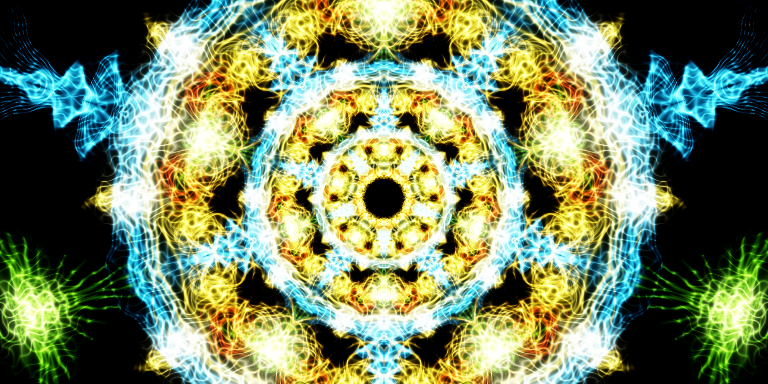
A WebGL 2 fragment shader for this background:

```glsl
#version 300 es
precision highp float;

#define CENTER vec2(1.0, 0.484)
#define SHRINK 1.95
#define LAYERS 4
#define LINE 0.0038
#define EXPOSURE 2.7
#define CYAN vec3(0.13, 0.56, 0.80)
#define YELLOW vec3(0.85, 0.74, 0.16)
#define LIME vec3(0.36, 0.85, 0.10)
#define RUST vec3(0.62, 0.13, 0.03)
#define BROWN vec3(0.50, 0.37, 0.08)
#define HOT vec3(1.0, 1.0, 0.76)

uniform vec2 u_resolution;
out vec4 fragColor;

const float WEDGE = 0.62831853;

float sq(float x) { return x * x; }
float line(float d, float w) { return sq(w * w / (w * w + d * d)); }
float blob(vec2 p, float size) { return exp(-dot(p, p) / sq(size)); }
vec2 polar(float degrees, float radius) {
  return radius * vec2(cos(radians(degrees)), sin(radians(degrees)));
}
vec2 turn(vec2 p, float t) {
  float c = cos(t), s = sin(t);
  return vec2(c * p.x + s * p.y, c * p.y - s * p.x);
}

// Ridged, layered sines: bright wisps with dark gaps
float fibers(vec2 p) {
  p += 0.9 * sin(p.yx * 0.7 + vec2(0.4, 2.1));
  p += 0.5 * sin(p.yx * 1.6 + vec2(3.1, 1.2));
  float a = 1.0 - abs(sin(p.x + 0.6 * p.y));
  float b = 1.0 - abs(sin(1.7 * p.y - 0.8 * p.x));
  return a * a + b * b * b;
}

// Overlapping thin ellipses
float tangle(vec2 p, float size, float seed, float w) {
  float sum = 0.0;
  for (int i = 0; i < 10; i++) {
    float t = float(i) * 2.4 + seed;
    vec2 e = turn(p, t) - vec2(size * 0.5 * fract(t * 0.618), 0.0);
    e.y *= 1.0 + 0.9 * fract(t * 0.37);
    sum += line(length(e) - size * (0.3 + 0.5 * fract(t * 0.83)), w);
  }
  return sum * exp(-sq(length(p) / (size * 1.4)));
}

// Thin tapered ray from the origin to its tip
float ray(vec2 p, vec2 tip, float w) {
  float h = clamp(dot(p, tip) / dot(tip, tip), 0.0, 1.0);
  return line(length(p - tip * h), w) * (1.0 - 0.7 * h);
}

// Broken arcs and chords, cyan outside and yellow inside
vec3 ring(vec2 q, float r, float a, float w, vec3 rim) {
  vec3 col = rim * 0.22 * exp(-sq((r - 0.645) / 0.045));
  for (int i = 0; i < 11; i++) {
    float n = float(i), f = n / 10.0;
    vec3 tint = mix(YELLOW, rim, smoothstep(0.15, 0.5, f));
    float wave = 0.02 * cos(a * (5.0 + 10.0 * f) + n * 2.1);
    float broken = 0.15 + 0.9 * sq(sin(a * 4.0 + n * 1.9));
    col += tint * broken * line(r - 0.585 - 0.1 * f - wave, w * 1.4);
    vec2 chord = turn(q, WEDGE * fract(f * 5.3));
    float fade = exp(-sq(chord.y / 0.19));
    col += tint * fade * line(chord.x - 0.6 - 0.09 * f, w);
  }
  return col;
}

// Frayed coil on the wedge axis, with curved arms
float coil(vec2 q, float w) {
  float width = 0.02 + 0.11 * exp(-sq((q.x - 0.78) / 0.12));
  float sum = 0.16 * exp(-sq(q.y / width));
  for (int i = 0; i < 10; i++) {
    float n = float(i), h = fract(n * 0.618);
    float y = width * (0.4 + 0.7 * h) * abs(cos(q.x * (18.0 + 22.0 * h) + n * 0.9));
    sum += 0.55 * line((q.y - y) / (1.0 + 10.0 * width), w);
    float bend = 0.7 + 2.2 * mod(n, 2.0) + 0.1 * n;
    float arm = 0.004 * n + bend * sq(max(q.x - 0.86, 0.0));
    sum += 0.4 * line(q.y - arm, w * 0.8) * smoothstep(0.7, 0.9, q.x);
  }
  return sum * smoothstep(0.6, 0.68, q.x) * (1.0 - smoothstep(0.95, 1.14, q.x));
}

// Lime burst with inward and sideways rays
vec3 burst(vec2 p, float w) {
  float glow = 0.7 * tangle(p, 0.15, 1.3, w) + 0.5 * tangle(p, 0.1, 4.2, w);
  for (int i = 0; i < 5; i++) {
    float n = float(i);
    glow += 0.8 * ray(p, vec2(0.05 - 0.03 * n, -0.27 + 0.03 * n), w * 1.6);
    glow += 0.7 * ray(p, vec2(-0.33 + 0.05 * n, -0.01 - 0.025 * n), w * 1.2);
  }
  float body = blob(p * vec2(1.2, 0.7), 0.1);
  return LIME * (glow + 0.35 * body) + HOT * 0.55 * blob(p, 0.07);
}

// One folded five-point layer
vec3 layer(vec2 p, float twist, float w, float warmth) {
  float a = atan(p.y, p.x) - radians(90.0) + twist + WEDGE;
  a = abs(mod(a, 2.0 * WEDGE) - WEDGE);
  vec2 q = length(p) * vec2(cos(a), sin(a));
  q += 0.005 * sin(q.yx * 43.0 + vec2(0.5, 2.0)) + 0.002 * sin(q.yx * 97.0);
  float r = length(q);
  a = atan(q.y, q.x);
  vec2 rose = q - polar(25.5, 0.505);
  vec2 curl = q - polar(13.0, 0.53);
  vec2 horn = turn(q - polar(18.0, 0.715), radians(18.0));
  vec2 flare = q - polar(18.0, 0.65);
  vec2 fan = turn(q - polar(36.0, 0.58), WEDGE);
  vec3 rim = mix(CYAN, YELLOW, warmth);

  vec3 col = ring(q, r, a, w, rim) * (1.0 - warmth);
  col += CYAN * (coil(q, w) + 0.35 * blob(fan * vec2(0.7, 1.0), 0.06));
  col += burst(turn(q - polar(36.0, 0.965), WEDGE), w);
  col += YELLOW * (0.5 * tangle(rose, 0.08, 0.4, w) + 0.5 * blob(rose, 0.058));
  col += RUST * 0.75 * tangle(curl, 0.095, 2.0, w);
  col += BROWN * 1.1 * tangle(q - polar(30.0, 0.47), 0.19, 3.7, w);
  col += BROWN * 1.1 * tangle(q - polar(8.0, 0.47), 0.18, 5.1, w);
  col += BROWN * 0.22 * exp(-sq((r - 0.5) / 0.07));
  col += YELLOW * (0.5 * tangle(horn, 0.04, 0.9, w) + ray(horn, vec2(0.06, 0.025), 0.01));
  float heat = 0.9 * blob(flare, 0.06) + 0.5 * tangle(flare, 0.085, 2.6, w);
  heat += 0.8 * blob((q - vec2(0.635, 0.0)) * vec2(1.0, 0.6), 0.062);
  heat += 0.65 * blob(q - vec2(0.485, 0.0), 0.075);
  col += HOT * heat * (1.0 - 0.8 * warmth);
  return col * (0.45 + 0.95 * fibers(q * 0.26 / w));
}

void main() {
  vec2 p = gl_FragCoord.xy / u_resolution.y;
  p.x += 1.0 - 0.5 * u_resolution.x / u_resolution.y;
  p -= CENTER;
  float r = length(p);
  vec3 col = mix(YELLOW, LIME, 0.2) * 0.28 * exp(-sq((r - 0.105) / 0.045));
  float scale = 1.0;
  // Each smaller layer turns by half a sector
  for (int k = 0; k < LAYERS; k++) {
    float n = float(k);
    float warmth = 0.35 * max(n - 1.0, 0.0);
    col += layer(p * scale, n * WEDGE, LINE * pow(scale, 0.72), warmth);
    scale *= SHRINK;
  }
  // Dark gaps in tenfold rows
  float a = mod(atan(p.y, p.x) - radians(90.0), WEDGE) - 0.5 * WEDGE;
  vec2 q = r * vec2(cos(a), sin(a));
  float gaps[4] = float[4](0.41, 0.213, 0.13, 0.088);
  for (int i = 0; i < 4; i++) {
    float d = length(q - vec2(gaps[i], 0.0)) / gaps[i];
    col *= 0.1 + 0.9 * smoothstep(0.05, 0.15, d);
  }
  col *= smoothstep(0.045, 0.06, r);
  col = 1.0 - exp(-EXPOSURE * max(col - 0.035, 0.0));
  col = mix(col, col * col * (3.0 - 2.0 * col), 0.6);
  fragColor = vec4(col, 1.0);
}
```
